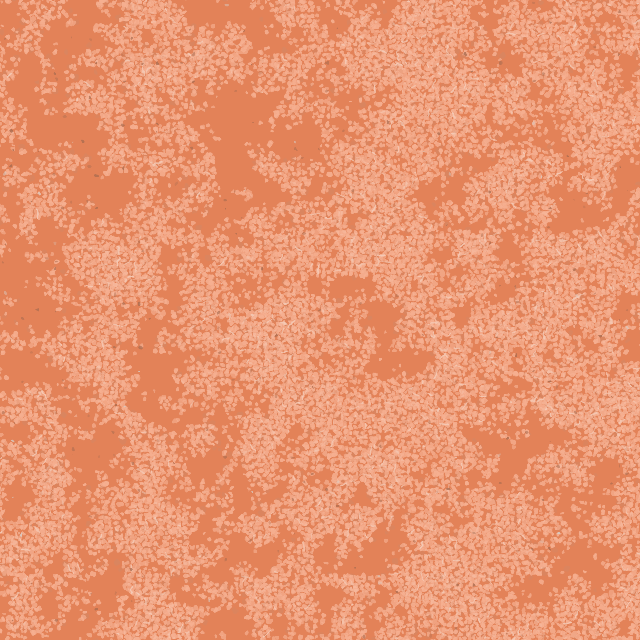
Give the GLSL for this texture, as a three.js fragment shader.

```glsl
varying vec2 vUv;

vec3 hash3(vec2 p) {
  vec3 q = fract(p.xyx * vec3(0.1031, 0.1030, 0.0973));
  q += dot(q, q.yxz + 33.33);
  return fract((q.xxy + q.yzz) * q.zyx);
}

float valueNoise(vec2 p) {
  vec2 cell = floor(p);
  vec2 f = fract(p);
  f = f * f * (3.0 - 2.0 * f);
  float bottom = mix(hash3(cell).x, hash3(cell + vec2(1.0, 0.0)).x, f.x);
  float top = mix(hash3(cell + vec2(0.0, 1.0)).x, hash3(cell + 1.0).x, f.x);
  return mix(bottom, top, f.y);
}

// Clumping from broad patches down to small clusters
float clumpDensity(vec2 p) {
  return 0.27 * valueNoise(p * 9.0 + 3.7)
       + 0.27 * valueNoise(p * 21.0 + 41.3)
       + 0.26 * valueNoise(p * 43.0 + 87.1)
       + 0.20 * valueNoise(p * 85.0 + 19.9);
}

// Scattered grains, present more often where the clumps are dense
float grainLayer(vec2 p, float cells, float seed, float sparse, float full) {
  vec2 grid = p * cells;
  float coverage = 0.0;
  for (int y = -1; y <= 1; y++) {
    for (int x = -1; x <= 1; x++) {
      vec2 cell = floor(grid) + vec2(float(x), float(y));
      vec3 rnd = hash3(cell + seed);
      vec3 look = hash3(cell + seed + 271.0);
      vec2 center = cell + 0.1 + 0.8 * rnd.xy;
      float radius = mix(0.37, 0.56, look.x);
      float disc = 1.0 - smoothstep(radius - 0.16, radius, length(grid - center));
      float present = step(rnd.z, smoothstep(sparse, full, clumpDensity(center / cells)));
      coverage = max(coverage, disc * present * mix(0.62, 0.9, look.y));
    }
  }
  return coverage;
}

// Thin pale slivers at random angles
float sliverLayer(vec2 p, float cells, float seed) {
  vec2 grid = p * cells;
  float coverage = 0.0;
  for (int y = -1; y <= 1; y++) {
    for (int x = -1; x <= 1; x++) {
      vec2 cell = floor(grid) + vec2(float(x), float(y));
      vec3 rnd = hash3(cell + seed);
      vec3 look = hash3(cell + seed + 137.0);
      vec2 center = cell + rnd.xy;
      float angle = 6.2832 * look.x;
      vec2 axis = vec2(cos(angle), sin(angle));
      vec2 d = grid - center;
      float along = clamp(dot(d, axis), -0.42 * look.y, 0.42 * look.y);
      float body = 1.0 - smoothstep(0.03, 0.11, length(d - axis * along));
      float present = step(rnd.z, 0.75 * smoothstep(0.46, 0.66, clumpDensity(center / cells)));
      coverage = max(coverage, body * present * mix(0.35, 1.0, look.z));
    }
  }
  return coverage;
}

// Rare isolated flecks: x is coverage, y picks the tint
vec2 fleckLayer(vec2 p) {
  vec2 grid = p * 75.0;
  vec2 cell = floor(grid);
  vec3 rnd = hash3(cell + 619.0);
  vec3 look = hash3(cell + 733.0);
  float radius = mix(0.12, 0.25, look.x);
  float disc = 1.0 - smoothstep(radius - 0.1, radius, length(fract(grid) - mix(vec2(0.27), vec2(0.73), rnd.xy)));
  return vec2(disc * step(rnd.z, 0.055) * mix(0.25, 0.8, look.y), step(0.88, look.z));
}

void main() {
  // Slight warp roughens the grain outlines
  vec2 warp = vec2(valueNoise(vUv * 230.0), valueNoise(vUv * 230.0 + 57.0)) - 0.5;
  vec2 p = vUv + 0.0035 * warp;

  // Clay ground with dull stains
  vec3 color = vec3(0.89, 0.51, 0.345);
  float stain = grainLayer(p, 95.0, 311.0, 0.32, 0.80);
  color = mix(color, vec3(0.84, 0.525, 0.385), 0.8 * stain);

  // Overlapping translucent peach grains
  vec3 peach = vec3(0.965, 0.69, 0.57);
  color = mix(color, peach, grainLayer(p, 112.0, 17.0, 0.34, 0.56));
  color = mix(color, peach, grainLayer(p, 134.0, 151.0, 0.34, 0.56));

  // Pale crumbs and slivers on the dense clumps
  color = mix(color, vec3(0.965, 0.74, 0.64), 0.7 * grainLayer(p, 190.0, 433.0, 0.47, 0.85));
  color = mix(color, vec3(0.96, 0.82, 0.75), 0.75 * sliverLayer(p, 62.0, 521.0));

  // Dark and cool grey flecks
  vec2 fleck = fleckLayer(p);
  color = mix(color, mix(vec3(0.66, 0.42, 0.31), vec3(0.84, 0.82, 0.80), fleck.y), fleck.x);

  gl_FragColor = vec4(color, 1.0);
}
```
